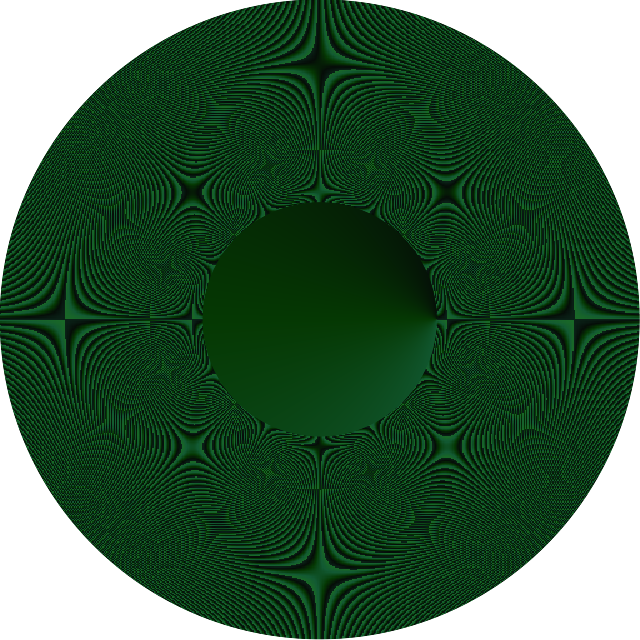
Give the GLSL for this background, as a WebGL 2 fragment shader.

```glsl
#version 300 es
precision highp float;
// A green ring of very many angular spokes around a smooth cone-shaded disc, on white.
// The spokes are sampled on a coarse grid of cells, so they fold into moire saddles.
// One cyclic palette, driven by an angle, colours both the ring and the disc.
uniform vec2 u_resolution;
out vec4 fragColor;

const float TAU = 6.2831853;
const float CELLS = 512.0;
const float SPOKES = 1280.0;
const float RING_RADIUS = 0.5;
const float DISC_RADIUS = 0.183;
const vec2 CENTER = vec2(0.4995, 0.501);
const vec2 CELL_SHIFT = vec2(0.667, 0.0);
const vec3 PAPER = vec3(1.0);

// Angle of a vector in turns, from 0 to 1
float turns(vec2 v) {
    return fract(atan(v.y, v.x) / TAU);
}

// Dark green through leaf green and teal to bright green
vec3 palette(float t) {
    const vec3 stops[5] = vec3[5](
        vec3(0.04, 0.13, 0.09),
        vec3(0.02, 0.05, 0.03),
        vec3(0.02, 0.22, 0.01),
        vec3(0.07, 0.35, 0.20),
        vec3(0.10, 0.41, 0.15));
    float x = clamp(t, 0.0, 0.9999) * 4.0;
    int i = int(x);
    return mix(stops[i], stops[i + 1], fract(x));
}

// Coverage of a circle with a one-pixel soft edge
float circle(vec2 p, float radius, float pixel) {
    return 1.0 - smoothstep(-0.5 * pixel, 0.5 * pixel, length(p) - radius);
}

// Spokes sampled once per grid cell, which produces the moire
vec3 moireSpokes(vec2 uv, float cells, float spokes) {
    vec2 p = floor(uv * cells) - 0.5 * cells + CELL_SHIFT;
    return palette(fract(turns(p) * spokes + 0.001));
}

// Conical gradient around an apex
vec3 coneShade(vec2 uv, vec2 apex) {
    return palette(turns(uv - apex));
}

void main() {
    float side = min(u_resolution.x, u_resolution.y);
    vec2 uv = (gl_FragCoord.xy - 0.5 * u_resolution) / side + 0.5;
    float pixel = 1.0 / side;
    vec2 p = uv - CENTER;

    vec3 color = mix(PAPER, moireSpokes(uv, CELLS, SPOKES), circle(p, RING_RADIUS, pixel));
    vec3 disc = coneShade(uv, CENTER + vec2(DISC_RADIUS, 0.0));
    color = mix(color, disc, circle(p, DISC_RADIUS, pixel));
    fragColor = vec4(color, 1.0);
}
```
